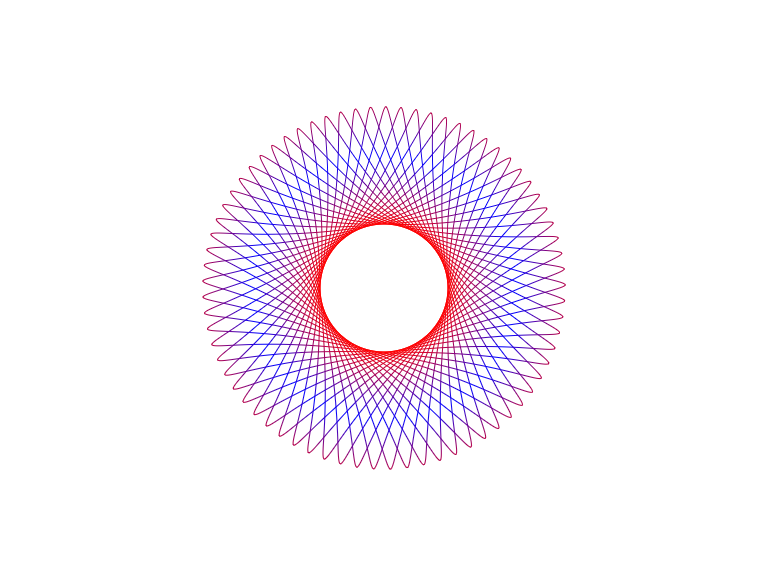
Reproduce this background procedurally as a Shadertoy shader.

```glsl
// A spirograph rosette of 71 slender petals on white, red at the rim of its
// round hole, blue halfway out and crimson at the tips. The two-arm curve is
// solved in polar form, so each radius gives the angles of its strands directly.

const float TAU = 6.2831853;
const float PETALS = 71.0;
const float TURNS = 25.0;      // trips around the centre before the curve closes
const float LONG_ARM = 0.2127;
const float SHORT_ARM = 0.1016;

// Coverage of a thin line at distance d, with pixel-wide smooth edges
float stroke(float d, float pixel) {
    float halfWidth = 0.00087;
    return clamp((halfWidth + 0.5 * pixel - d) / pixel, 0.0, min(1.0, 2.0 * halfWidth / pixel));
}

// Signed angle to the nearest strand in a repeated family
float nearestStrand(float angle) {
    float spacing = TAU / PETALS;
    return mod(angle + 0.5 * spacing, spacing) - 0.5 * spacing;
}

void mainImage(out vec4 fragColor, in vec2 fragCoord) {
    float pixel = 1.0 / iResolution.y;
    vec2 p = (fragCoord - 0.5 * iResolution.xy) * pixel;
    float radius = length(p);

    // Clockwise angle from the top, with petals slightly denser there
    float angle = atan(p.x, p.y);
    angle += 0.05 * sin(angle) - 0.0105;

    // Arm rotation at which the curve reaches this radius
    float r = clamp(radius, LONG_ARM - SHORT_ARM, LONG_ARM + SHORT_ARM);
    float cosArms = (r * r - LONG_ARM * LONG_ARM - SHORT_ARM * SHORT_ARM)
                  / (2.0 * LONG_ARM * SHORT_ARM);
    float t = acos(clamp(cosArms, -1.0, 1.0)) * TURNS / PETALS;
    float ratio = PETALS / TURNS - 1.0;

    // Position and velocity of the pen, measured from a petal tip
    vec2 pen = LONG_ARM * vec2(cos(t), sin(t))
             + SHORT_ARM * vec2(cos(ratio * t), -sin(ratio * t));
    vec2 velocity = LONG_ARM * vec2(-sin(t), cos(t))
                  - SHORT_ARM * ratio * vec2(sin(ratio * t), cos(ratio * t));
    float strandAngle = atan(pen.y, pen.x);

    // Turn arc length into distance across the strand; keep the tips narrow
    float slope = abs(dot(normalize(velocity), normalize(pen)));
    slope = max(slope, 0.6 * smoothstep(0.25, 0.3, r));
    float beyond = radius - r;
    float right = length(vec2(r * slope * nearestStrand(angle - strandAngle), beyond));
    float left = length(vec2(r * slope * nearestStrand(angle + strandAngle), beyond));
    float ink = 1.0 - (1.0 - stroke(right, pixel)) * (1.0 - stroke(left, pixel));

    // Red fades to blue at mid radius and returns towards the tips
    float redness = clamp(abs(r - 0.23) / 0.119, 0.0, 1.0);
    vec3 strandColor = mix(vec3(0.0, 0.0, 1.0), vec3(1.0, 0.0, 0.0), redness);
    fragColor = vec4(mix(vec3(1.0), strandColor, ink), 1.0);
}
```
